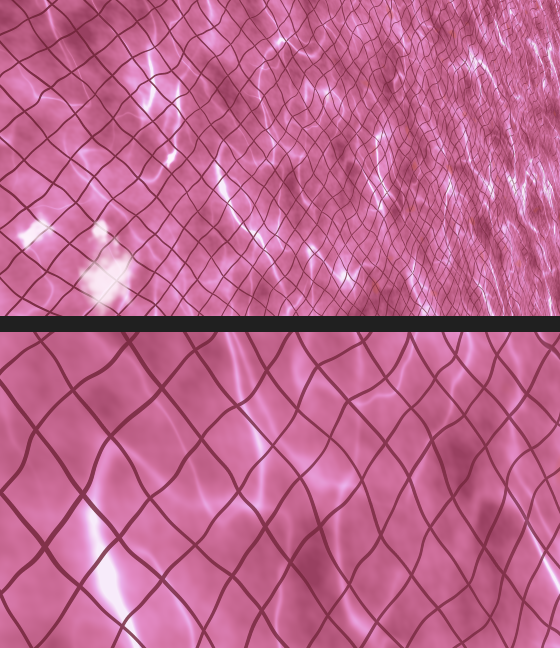
Top: the whole. Bottom: its middle third, enlarged.
Write a WebGL 2 fragment shader that draws this texture.

```glsl
#version 300 es
precision highp float;
// Pink tiled pool floor seen through rippling water, receding to the right.
// A diagonal grid in perspective is bent by gradient noise; ridged noise
// draws the caustic veins, and a colour ramp turns light into pink tones.

uniform vec2 u_resolution;
out vec4 outColor;

const float TILE_HORIZON = 2.3;               // x where the tiles vanish
const vec2  TILE_DENSITY = vec2(30.0, 15.2);  // tiles along depth and width
const float WAVE_HORIZON = 2.6;
const vec2  WAVE_DENSITY = vec2(36.0, 17.0);
const float WAVE_TILT    = 0.25;
const float BEND_NEAR    = 0.20;              // grid distortion, in tiles
const float BEND_FAR     = 0.24;              // growth with distance
const float GROUT_NEAR   = 0.0064;            // line widths in canvas heights
const float GROUT_FAR    = 0.0030;
const float VEIN_NEAR    = 0.022;
const float VEIN_FAR     = 0.055;
const vec3  GROUT_COLOR  = vec3(0.44, 0.14, 0.22);
const vec3  GLARE_COLOR  = vec3(1.0, 0.97, 0.99);
const vec3  AMBER        = vec3(0.82, 0.38, 0.27);
const vec3  TONES[6] = vec3[6](
  vec3(0.60, 0.25, 0.38), vec3(0.73, 0.36, 0.51), vec3(0.82, 0.44, 0.62),
  vec3(0.89, 0.54, 0.77), vec3(0.92, 0.68, 0.91), vec3(0.97, 0.92, 0.98));

vec2 hashGradient(vec2 cell) {
  uvec2 q = uvec2(ivec2(cell)) * uvec2(73856093u, 19349663u);
  uint h = q.x ^ q.y;
  h = (h ^ (h >> 15)) * 2246822519u;
  h ^= h >> 13;
  float angle = float(h & 65535u) / 65536.0 * 6.28319;
  return vec2(cos(angle), sin(angle));
}

float gradientNoise(vec2 p) {
  vec2 i = floor(p), f = p - i;
  vec2 s = f * f * f * (f * (f * 6.0 - 15.0) + 10.0);
  vec2 e = vec2(1.0, 0.0);
  float low  = mix(dot(hashGradient(i), f), dot(hashGradient(i + e.xy), f - e.xy), s.x);
  float high = mix(dot(hashGradient(i + e.yx), f - e.yx), dot(hashGradient(i + e.xx), f - e.xx), s.x);
  return mix(low, high, s.y);
}

vec2 noisePair(vec2 p) {
  return vec2(gradientNoise(p), gradientNoise(p + vec2(31.7, 17.3)));
}

// Canvas point to a plane that shrinks toward a vertical horizon
vec2 recede(vec2 p, float horizon, vec2 density) {
  return vec2(1.0, p.y - 0.5) * density / max(horizon - p.x, 0.15);
}

// Change of a value per canvas height
float slope(float v) {
  return length(vec2(dFdx(v), dFdy(v))) * u_resolution.y;
}

// Coverage of grout lines at whole values of v; flatValue is the unbent value
float groutLine(float v, float flatValue, float width) {
  float density = max(slope(v), 0.5 * slope(flatValue));
  float dist = abs(fract(v) - 0.5) / density;
  float soft = 0.6 / u_resolution.y;
  float line = 1.0 - smoothstep(0.5 * width - soft, 0.5 * width + soft, dist);
  return line * (1.0 - 0.75 * smoothstep(30.0, 100.0, density));
}

// Bright thin ridge with a soft halo where the noise crosses zero
float causticVein(vec2 p, float width) {
  vec2 q = p + 0.5 * noisePair(p * 1.3 + 5.0) + 0.10 * noisePair(p * 4.5);
  float n = abs(gradientNoise(q));
  float strength = smoothstep(-0.40, 0.35, gradientNoise(p * 0.9 + 43.0));
  return strength * (0.60 * exp(-n * n / (width * width)) + 0.42 * exp(-n / (3.5 * width)));
}

float glareSpot(vec2 p, vec2 centre, vec2 size) {
  vec2 d = (p - centre) / size;
  return exp(-dot(d, d));
}

vec3 toneRamp(float t) {
  vec3 color = TONES[0];
  for (int i = 1; i < 6; i++) color = mix(color, TONES[i], clamp(t * 5.0 - float(i - 1), 0.0, 1.0));
  return color;
}

void main() {
  vec2 p = gl_FragCoord.xy / u_resolution.y;
  float far = smoothstep(0.1, 1.7, p.x);
  vec2 wave = recede(p + vec2(WAVE_TILT * (p.y - 0.5), 0.0), WAVE_HORIZON, WAVE_DENSITY);

  // Tile grid bent by broad swells and fine ripples
  vec2 tile = recede(p, TILE_HORIZON, TILE_DENSITY);
  vec2 bent = tile + (BEND_NEAR + BEND_FAR * p.x * p.x) * noisePair(wave * 0.75)
            + 0.05 * noisePair(wave * 2.6 + 9.0);
  float width = mix(GROUT_NEAR, GROUT_FAR, smoothstep(0.0, 1.2, p.x));
  width *= 1.0 + 0.5 * gradientNoise(wave * 1.1 + 23.0);
  float grout = max(groutLine(bent.x + bent.y, tile.x + tile.y, width),
                    groutLine(bent.x - bent.y, tile.x - tile.y, width));

  // Light on the floor: cloudy swells, two sets of veins, brighter near side
  float veinWidth = mix(VEIN_NEAR, VEIN_FAR, far);
  float veins = causticVein(wave * vec2(0.46, 0.27), veinWidth)
              + 0.55 * causticVein(wave * vec2(0.64, 0.46) + 71.0, veinWidth);
  float swell = gradientNoise(wave * 0.48 + 13.0) + 0.5 * gradientNoise(wave * 1.2 + 3.0)
              + 0.3 * gradientNoise(wave * 3.2 + 29.0) + 0.12 * gradientNoise(wave * 8.0);
  float nearLight = 1.0 - smoothstep(0.0, 0.75, p.x + 0.5 * p.y);
  float tone = 0.25 + 0.50 * swell + 0.66 * veins + 0.17 * nearLight;

  // Sun glare with ragged edges and a halo at the lower left
  vec2 g = p + vec2(0.05, 0.07) * noisePair(p * vec2(13.0, 8.0)) + 0.025 * noisePair(p * 34.0);
  float glare = glareSpot(g, vec2(0.35, 0.11), vec2(0.10, 0.12)) + glareSpot(g, vec2(0.32, 0.28), vec2(0.05, 0.045))
              + glareSpot(g, vec2(0.10, 0.26), vec2(0.07, 0.04)) + 0.8 * glareSpot(g, vec2(0.54, 0.48), vec2(0.016, 0.02));
  vec3 color = toneRamp(tone + 0.40 * glare);

  // Amber glints at the far folds, then grout, then glare above both
  float glint = smoothstep(0.40, 0.55, gradientNoise(wave * 1.2 + 57.0)) * smoothstep(0.8, 1.3, p.x);
  color = mix(color, AMBER, 0.35 * glint);
  color = mix(color, GROUT_COLOR, grout * mix(0.88, 0.65, far));
  color = mix(color, GLARE_COLOR, 0.85 * smoothstep(0.35, 0.9, glare));
  outColor = vec4(color, 1.0);
}
```
